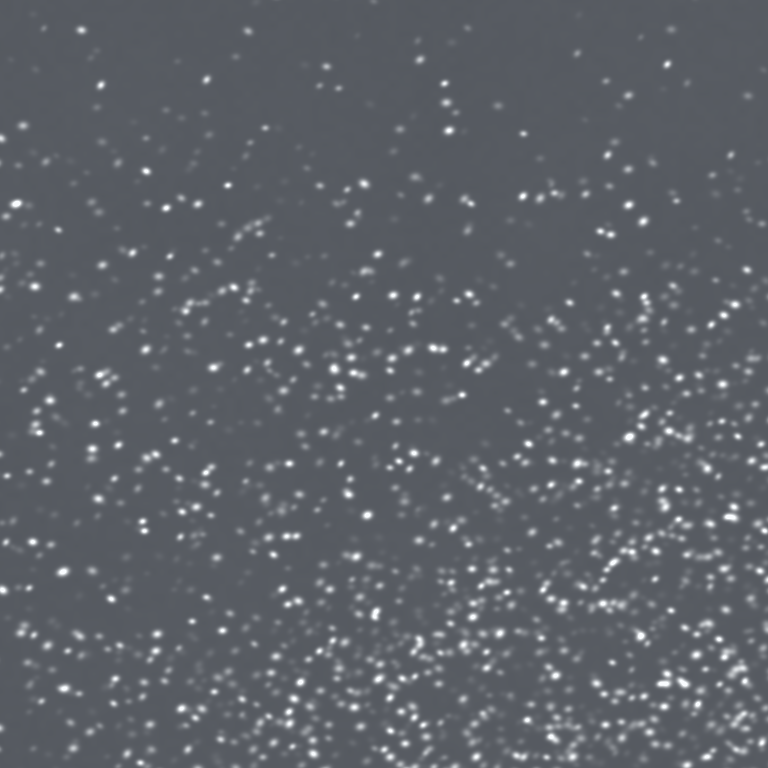
Give the GLSL for this texture, as a Shadertoy shader.

```glsl
// Soft pale glints scattered over slate grey, crowding toward the lower right.

const vec3 SLATE = vec3(0.340, 0.356, 0.382);
const vec3 GLINT = vec3(0.975, 0.990, 1.000);
const float CELLS = 46.0;          // grid cells across the canvas
const int LAYERS = 2;              // overlapping grids of grains
const vec2 GRAIN_SIZE = vec2(0.0038, 0.0030);

float hash(vec2 p) {
    return fract(sin(dot(p, vec2(127.1, 311.7))) * 43758.5453);
}

float valueNoise(vec2 p) {
    vec2 i = floor(p);
    vec2 f = fract(p);
    f = f * f * (3.0 - 2.0 * f);
    float low = mix(hash(i), hash(i + vec2(1.0, 0.0)), f.x);
    float high = mix(hash(i + vec2(0.0, 1.0)), hash(i + vec2(1.0, 1.0)), f.x);
    return mix(low, high, f.y);
}

mat2 rotation(float angle) {
    float c = cos(angle);
    float s = sin(angle);
    return mat2(c, -s, s, c);
}

// Chance that a cell holds a grain: sparse at the top, dense at lower right
float grainDensity(vec2 p) {
    float wedge = smoothstep(-0.10, 0.42, 0.75 * p.x - p.y);
    float fade = 1.0 - smoothstep(0.62, 1.02, p.y + 0.14 * p.x);
    float patches = mix(0.6, 1.4, valueNoise(p * vec2(14.0, 20.0) + 4.0));
    return (0.07 + 0.25 * fade + 0.46 * wedge) * patches;
}

// Gaussian spot, slightly wider than tall
float softGrain(vec2 offset, vec2 size, float angle) {
    vec2 q = rotation(angle) * offset / size;
    return exp(-0.5 * dot(q, q));
}

// One jittered grid of grains, summed over the neighbouring cells
float grainLayer(vec2 p, float seed) {
    vec2 grid = p * CELLS + 0.37 * seed;
    vec2 home = floor(grid);
    float light = 0.0;
    for (int y = -1; y <= 1; y++) {
        for (int x = -1; x <= 1; x++) {
            vec2 cell = home + vec2(float(x), float(y));
            vec2 key = cell + seed * 57.0;
            vec2 jitter = vec2(hash(key), hash(key + 17.3));
            vec2 offset = (grid - cell - jitter) / CELLS;
            float present = step(hash(key + 31.9), grainDensity(p - offset));
            float pick = hash(key + 47.1);
            float strength = 0.06 + 1.15 * pow(pick, 2.4);
            vec2 size = GRAIN_SIZE * mix(0.85, 1.2, hash(key + 63.7));
            float angle = mix(-0.5, 0.9, hash(key + 81.3));
            light += present * strength * softGrain(offset, size, angle);
        }
    }
    return light;
}

void mainImage(out vec4 fragColor, in vec2 fragCoord) {
    vec2 p = fragCoord / iResolution.y;

    // Nearly flat ground with faint mottling
    float mottle = valueNoise(p * 7.0) + valueNoise(p * 90.0) - 1.0;
    vec3 color = SLATE + 0.008 * mottle;

    // Scattered glints
    float light = 0.0;
    for (int i = 0; i < LAYERS; i++) {
        light += grainLayer(p, float(i) + 1.0);
    }
    color = mix(color, GLINT, min(light, 1.0));

    fragColor = vec4(color, 1.0);
}
```
